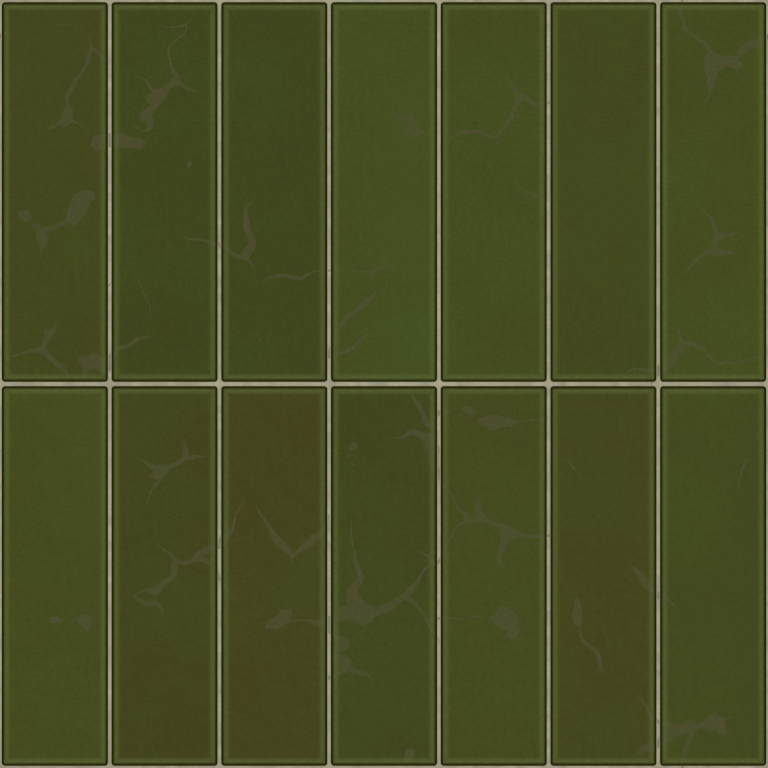
Write a Shadertoy shader that draws this texture.

```glsl
// Stacked upright olive glazed tiles with pale grout, bevelled rims and sparse worn veins.

const vec2  REPEATS      = vec2(7.0, 2.0);        // tiles across and down
const vec2  GROUT_HALF   = vec2(0.0027, 0.0032);  // half width of the joints
const float CORNER       = 0.004;                 // tile corner radius
const float OUTLINE      = 0.0022;                // dark edge of each tile
const float RIM_CENTER   = 0.0062;                // light bevel, distance from edge
const float RIM_WIDTH    = 0.0034;
const float TILE_VARY    = 0.10;                  // brightness range between tiles
const float MOTTLE       = 0.05;
const float GRAIN        = 0.06;
const float VEIN_CELLS   = 9.0;
const float VEIN_WIDTH   = 0.065;
const float CHIP_SIZE    = 0.24;
const float WEAR_OPACITY = 0.75;

const vec3 GLAZE       = vec3(0.265, 0.290, 0.125);
const vec3 GLAZE_GREEN = vec3(-0.012, 0.010, 0.002);
const vec3 RIM_LIGHT   = vec3(0.34, 0.38, 0.20);
const vec3 EDGE_DARK   = vec3(0.13, 0.15, 0.04);
const vec3 WEAR        = vec3(0.31, 0.31, 0.20);
const vec3 GROUT_LIGHT = vec3(0.63, 0.61, 0.52);
const vec3 GROUT_DARK  = vec3(0.49, 0.47, 0.38);

float hash(vec2 p) {
    return fract(sin(dot(p, vec2(127.1, 311.7))) * 43758.5453);
}

// Value noise that wraps after "cells" steps
float noise(vec2 uv, float cells) {
    vec2 p = uv * cells, i = floor(p), f = fract(p);
    f = f * f * (3.0 - 2.0 * f);
    vec2 a = mod(i, cells), b = mod(i + 1.0, cells);
    return mix(mix(hash(a), hash(vec2(b.x, a.y)), f.x),
               mix(hash(vec2(a.x, b.y)), hash(b), f.x), f.y);
}

// Three nearest distances to wrapped, scattered points
vec3 nearestThree(vec2 uv, float cells) {
    vec2 p = uv * cells, base = floor(p);
    vec3 near = vec3(9.0);
    for (int y = -1; y <= 1; y++)
    for (int x = -1; x <= 1; x++) {
        vec2 cell = base + vec2(x, y);
        vec2 id = mod(cell, cells);
        vec2 jitter = vec2(hash(id + 3.7), hash(id + 19.3));
        float d = length(cell + jitter - p);
        if (d < near.x) near = vec3(d, near.xy);
        else if (d < near.y) near = vec3(near.x, d, near.y);
        else near.z = min(near.z, d);
    }
    return near;
}

// Distance inside a rounded tile, negative in the grout
float tileDepth(vec2 uv) {
    vec2 p = (fract(uv * REPEATS) - 0.5) / REPEATS;
    vec2 q = abs(p) - 0.5 / REPEATS + GROUT_HALF + CORNER;
    return CORNER - length(max(q, 0.0)) - min(max(q.x, q.y), 0.0);
}

float below(float value, float limit, float soft) {
    return smoothstep(0.0, soft, limit) * (1.0 - smoothstep(limit - soft, limit + soft, value));
}

// Broken veins along cell borders, chips where three borders meet
float wearMask(vec2 uv, float px) {
    vec2 warp = vec2(noise(uv, 14.0), noise(uv + 0.37, 14.0)) - 0.5;
    vec2 ripple = vec2(noise(uv, 48.0), noise(uv + 0.61, 48.0)) - 0.5;
    vec3 near = nearestThree(uv + 0.05 * warp + 0.014 * ripple, VEIN_CELLS);
    float veinLimit = VEIN_WIDTH * smoothstep(0.58, 0.92, noise(uv + 0.23, 13.0));
    float chipLimit = CHIP_SIZE * smoothstep(0.60, 0.95, noise(uv + 0.71, 11.0));
    float soft = 1.5 * px * VEIN_CELLS;
    return max(below(near.y - near.x, veinLimit, soft),
               below(near.z - near.x, chipLimit, soft));
}

void mainImage(out vec4 fragColor, in vec2 fragCoord) {
    vec2 uv = fragCoord / iResolution.xy;
    float px = 1.0 / iResolution.y;
    vec2 id = mod(floor(uv * REPEATS), REPEATS);
    float depth = tileDepth(uv);
    float wear = wearMask(uv, px) * WEAR_OPACITY;
    float grain = 1.0 + GRAIN * (noise(uv, 300.0) - 0.5);

    // Glaze, tinted per tile and softly mottled
    float cloud = 0.65 * noise(uv, 9.0) + 0.35 * noise(uv, 31.0) - 0.5;
    vec3 tile = GLAZE + GLAZE_GREEN * (2.0 * hash(id + 5.3) - 1.0 + cloud);
    tile *= 1.0 + TILE_VARY * (hash(id + 11.9) - 0.5) + MOTTLE * cloud;
    tile = mix(tile, WEAR, wear);

    // Bevel: light rim, then a dark outline
    float rim = (depth - RIM_CENTER) / RIM_WIDTH;
    tile = mix(tile, RIM_LIGHT, 0.7 * exp(-rim * rim));
    float outline = 1.0 - smoothstep(OUTLINE - 0.5 * px, OUTLINE + px, depth);
    tile = mix(tile, EDGE_DARK, 0.9 * outline);

    // Grout, darker beside the tiles and where worn
    vec3 grout = mix(GROUT_DARK, GROUT_LIGHT, smoothstep(0.0, 0.002, -depth));
    grout *= 1.0 + 0.12 * (noise(uv, 90.0) - 0.5);
    grout = mix(grout, GROUT_DARK, wear);

    vec3 color = mix(grout, tile, smoothstep(-0.5 * px, 0.5 * px, depth)) * grain;
    fragColor = vec4(color, 1.0);
}
```
